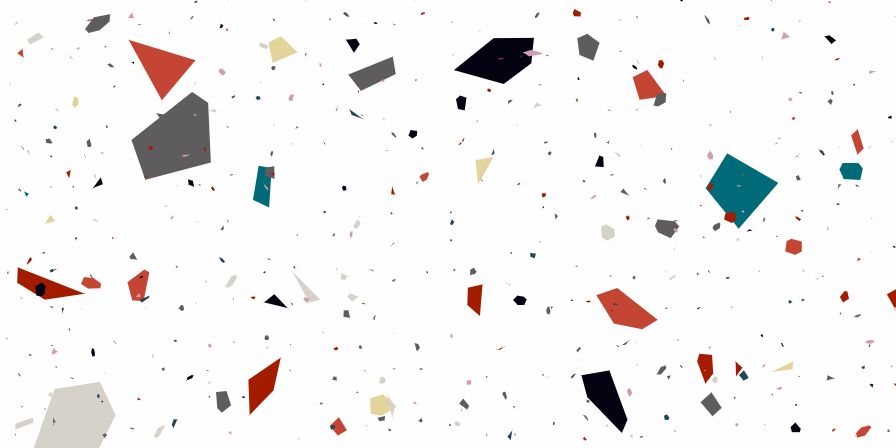
This pattern is drawn by a WebGL 1 fragment shader. Its source:

```glsl
precision highp float;
// Terrazzo: angular stone chips of many sizes scattered on a white ground.
// Each layer is a jittered grid holding at most one convex polygon per cell,
// its corners lying on a turned ellipse; finer layers are laid over coarser.

uniform vec2 u_resolution;

const vec3 GROUND = vec3(1.0, 0.995, 0.995);
const vec3 BLACK = vec3(0.01, 0.01, 0.07);
const vec3 GRAY = vec3(0.37, 0.36, 0.37);
const vec3 STONE = vec3(0.84, 0.82, 0.79);
const vec3 SAND = vec3(0.89, 0.83, 0.61);
const vec3 CORAL = vec3(0.77, 0.27, 0.20);
const vec3 BRICK = vec3(0.64, 0.11, 0.0);
const vec3 TEAL = vec3(0.0, 0.42, 0.47);
const vec3 NAVY = vec3(0.13, 0.27, 0.35);
const vec3 PINK = vec3(0.82, 0.62, 0.69);

// Three random values per cell and salt
vec3 hash3(vec2 cell, float salt) {
  vec3 q = fract(vec3(cell + 19.0, salt + 3.0) * vec3(0.1031, 0.1030, 0.0973));
  q += dot(q, q.yxz + 33.33);
  return fract((q.xxy + q.yzz) * q.zyx);
}

mat2 rotation(float a) {
  return mat2(cos(a), sin(a), -sin(a), cos(a));
}

// Colours of the large slabs
vec3 slabColor(float t) {
  if (t < 0.15) return BLACK;
  if (t < 0.29) return GRAY;
  if (t < 0.45) return STONE;
  if (t < 0.62) return SAND;
  if (t < 0.80) return CORAL;
  if (t < 0.92) return BRICK;
  return TEAL;
}

// Colours of the small grit
vec3 gritColor(float t) {
  if (t < 0.32) return GRAY;
  if (t < 0.52) return PINK;
  if (t < 0.67) return NAVY;
  if (t < 0.80) return BRICK;
  if (t < 0.91) return STONE;
  return BLACK;
}

// Corner of a chip on its unit circle, squashed to an ellipse
vec2 corner(float i, float sides, float squash, vec2 cell, float salt) {
  float k = mod(i, sides);
  float a = 6.2832 * (k + 0.75 * hash3(cell, salt + k).x) / sides;
  return vec2(cos(a), squash * sin(a));
}

// Signed distance bound of a convex chip of unit radius
float chip(vec2 p, float sides, float squash, vec2 cell, float salt) {
  float d = -1.0;
  vec2 a = corner(0.0, sides, squash, cell, salt);
  for (int i = 1; i <= 6; i++) {
    if (float(i) > sides + 0.5) break;
    vec2 b = corner(float(i), sides, squash, cell, salt);
    vec2 edge = normalize(b - a);
    d = max(d, dot(p - a, vec2(edge.y, -edge.x)));
    a = b;
  }
  return d;
}

// Lay one layer of chips over the colour below
vec3 scatter(vec3 color, vec2 p, float pitch, vec2 radii, float density, float grit, float salt) {
  vec2 home = floor(p / pitch);
  for (int y = -1; y <= 1; y++) {
    for (int x = -1; x <= 1; x++) {
      vec2 cell = home + vec2(x, y);
      vec3 place = hash3(cell, salt);
      if (place.z > density) continue;

      // Evenly spread tone and size keep the shares steady
      float tone = fract(dot(cell, vec2(0.755, 0.570)) + 0.13 * salt);
      float size = fract(dot(cell, vec2(0.371, 0.819)) + 0.29 * salt);
      float radius = mix(radii.x, radii.y, pow(size, 1.5));
      vec2 q = p - (cell + mix(vec2(0.2), vec2(0.8), place.xy)) * pitch;
      if (length(q) > radius + 2.0 / u_resolution.y) continue;

      vec3 form = hash3(cell, salt + 1.0);
      float sides = floor(mix(3.3, 6.5, form.x));
      float squash = mix(0.25, 0.95, form.y);
      q = rotation(6.2832 * form.z) * q / radius;
      float d = radius * chip(q, sides, squash, cell, salt + 3.0);
      float cover = clamp(0.5 - d * u_resolution.y, 0.0, 1.0);
      bool isGrit = hash3(cell, salt + 2.0).x < grit;
      color = mix(color, isGrit ? gritColor(tone) : slabColor(tone), cover);
    }
  }
  return color;
}

void main() {
  vec2 p = gl_FragCoord.xy / u_resolution.y;
  vec3 color = GROUND;
  color = scatter(color, p, 0.25, vec2(0.035, 0.125), 0.66, 0.0, 10.0);
  color = scatter(color, p, 0.14, vec2(0.012, 0.034), 0.52, 0.55, 30.0);
  color = scatter(color, p, 0.09, vec2(0.005, 0.012), 0.60, 0.9, 50.0);
  color = scatter(color, p, 0.07, vec2(0.002, 0.005), 0.60, 1.0, 70.0);
  gl_FragColor = vec4(color, 1.0);
}
```
